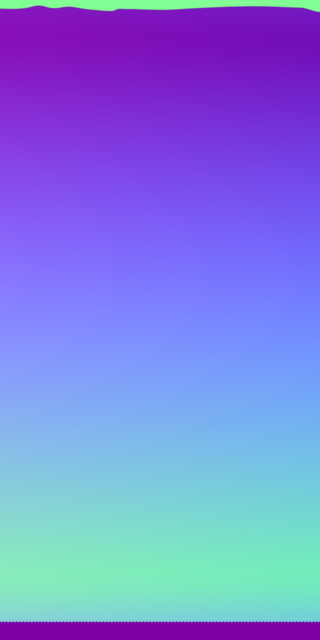
Reproduce this background procedurally as a WebGL 1 fragment shader.

```glsl
precision highp float;
// Vertical violet, blue and mint gradient with a ragged green top rim and a purple base strip.
uniform vec2 u_resolution;

const float PI = 3.14159265;
const vec3 RIM_COLOR = vec3(0.51, 1.0, 0.58);
const vec3 BASE_COLOR = vec3(0.49, 0.0, 0.635);
const vec3 RIM_SHADOW = vec3(0.43, 0.10, 0.62);
const float RED_LEFT = 0.535;
const float RED_RIGHT = 0.445;
const float VIOLET_DEPTH = 0.059;   // depth below the top of the darkest violet
const float MINT_DEPTH = 0.915;     // depth below the top of the brightest mint
const float FOLD_SOFTNESS = 0.025;
const float TILT = 0.012;
const float BASE_HEIGHT = 0.0283;
const float STITCH_COUNT = 96.0;
const float STITCH_HEIGHT = 0.0013;
const float ROUGHNESS = 0.0008;

float hash(float n) {
    return fract(sin(n * 127.1) * 43758.5453);
}

float noise(float x) {
    float cell = floor(x);
    float f = fract(x);
    return mix(hash(cell), hash(cell + 1.0), f * f * (3.0 - 2.0 * f));
}

float bump(float x, float center, float width) {
    float d = (x - center) / width;
    return exp(-d * d);
}

float softAbs(float x) {
    return sqrt(x * x + FOLD_SOFTNESS * FOLD_SOFTNESS);
}

// Depth of the green rim below the top edge.
float rimDepth(float x) {
    float depth = 0.0140;
    depth -= 0.0050 * bump(x, 0.12, 0.035);
    depth -= 0.0032 * bump(x, 0.215, 0.035);
    depth += 0.0030 * smoothstep(0.25, 0.34, x) * (1.0 - smoothstep(0.35, 0.37, x));
    depth += 0.0017 * bump(x, 0.51, 0.07);
    depth -= 0.0042 * bump(x, 0.79, 0.17);
    depth += 0.0055 * smoothstep(0.94, 1.0, x);
    float ragged = 1.0 - 0.75 * smoothstep(0.34, 0.42, x);
    return depth + ROUGHNESS * ragged * (noise(x * 45.0) - 0.5);
}

// The colour ramp turns back on itself beyond its violet and mint ends.
vec3 skyGradient(vec2 uv) {
    float depth = 1.0 - uv.y - TILT * (uv.x - 0.5) * (1.0 - 1.5 * (1.0 - uv.y));
    float t = (depth - VIOLET_DEPTH) / (MINT_DEPTH - VIOLET_DEPTH);
    t = softAbs(t);
    float pastMint = max(t - 0.98, 0.0);
    t = 1.0 - softAbs(1.0 - t) - 1.1 * pastMint;
    float red = mix(RED_LEFT, RED_RIGHT, uv.x);
    float green = 0.035 + 0.92 * t + 0.02 * sin(PI * t);
    float blue = 0.70 + 0.30 * sin(PI * t);
    return vec3(red, green, blue);
}

void main() {
    vec2 uv = gl_FragCoord.xy / u_resolution;
    float pixel = 1.0 / u_resolution.y;
    vec3 color = skyGradient(uv);

    // Ragged rim with a thin shaded underside
    float below = 1.0 - uv.y - rimDepth(uv.x);
    color = mix(color, RIM_SHADOW, 0.45 * exp(-max(below, 0.0) / 0.002));
    color = mix(RIM_COLOR, color, smoothstep(-pixel, pixel, below));

    // Base strip with a faint stitched upper edge
    float stitch = 0.5 + 0.5 * cos(2.0 * PI * STITCH_COUNT * uv.x);
    float baseTop = BASE_HEIGHT + STITCH_HEIGHT * (stitch - 0.5);
    float base = 1.0 - smoothstep(-pixel, pixel, uv.y - baseTop);
    color = mix(color, BASE_COLOR, base);

    gl_FragColor = vec4(color, 1.0);
}
```
